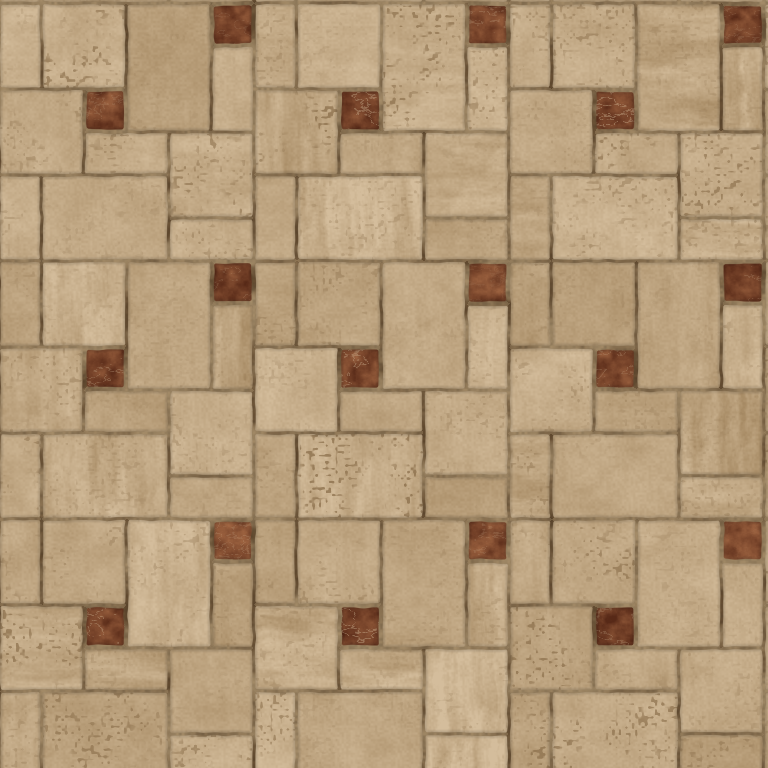
A Shadertoy shader for this texture:

```glsl
const vec2 REPEATS = vec2(3.012, 2.977);   // pattern blocks across and down
const vec2 SHIFT = vec2(0.024, -0.07);     // pattern offset, in grid units
const float UNITS = 6.0;                   // grid units per block side
const float JOINT = 0.036;                 // half joint width, in grid units
const float ACCENT_JOINT = 0.065;
const float CORNER = 0.05;
const float WOBBLE = 0.035;                // unevenness of tile edges
const float PIT_SCALE = 13.0;
const vec3 OCHRE = vec3(0.66, 0.55, 0.40);
const vec3 CREAM = vec3(0.83, 0.74, 0.61);
const vec3 PIT = vec3(0.54, 0.43, 0.29);
const vec3 GROUT = vec3(0.60, 0.51, 0.38);
const vec3 SHADOW = vec3(0.36, 0.27, 0.17);
const vec3 RUST_DARK = vec3(0.34, 0.16, 0.09);
const vec3 RUST_LIGHT = vec3(0.63, 0.40, 0.26);

// Tiles of one block: left, top, width, height; unit squares are accents
const int TILE_COUNT = 12;
const vec4 TILES[TILE_COUNT] = vec4[TILE_COUNT](
    vec4(0, 0, 1, 2), vec4(1, 0, 2, 2), vec4(3, 0, 2, 3), vec4(5, 0, 1, 1),
    vec4(5, 1, 1, 2), vec4(0, 2, 2, 2), vec4(2, 2, 1, 1), vec4(2, 3, 2, 1),
    vec4(4, 3, 2, 2), vec4(0, 4, 1, 2), vec4(1, 4, 3, 2), vec4(4, 5, 2, 1));

float hash(vec2 p) {
    return fract(sin(dot(p, vec2(127.1, 311.7))) * 43758.5453);
}

float noise(vec2 p) {
    vec2 i = floor(p), f = fract(p);
    f = f * f * (3.0 - 2.0 * f);
    return mix(mix(hash(i), hash(i + vec2(1, 0)), f.x),
               mix(hash(i + vec2(0, 1)), hash(i + vec2(1, 1)), f.x), f.y);
}

float fbm(vec2 p) {
    float sum = 0.0, amp = 0.53;
    for (int i = 0; i < 4; i++) {
        sum += amp * noise(p);
        p = p * 2.03 + 17.3;
        amp *= 0.5;
    }
    return sum;
}

float roundBox(vec2 p, vec2 halfSize) {
    vec2 d = abs(p) - halfSize + CORNER;
    return length(max(d, 0.0)) + min(max(d.x, d.y), 0.0) - CORNER;
}

// Travertine: tone, clouds, strata and pits vary with the tile
vec3 stone(vec2 p, vec2 id) {
    float tone = hash(id + 3.1);
    float banding = smoothstep(0.5, 1.0, hash(id + 7.7));
    float pitting = mix(0.2, 1.0, pow(hash(id + 11.3), 2.0));
    vec2 q = p + 40.0 * vec2(hash(id), hash(id + 5.3));
    vec2 along = hash(id + 9.9) > 0.5 ? q : q.yx;
    float cloud = fbm(q * 1.6);
    float strata = fbm(along * vec2(4.5, 0.6) + cloud);
    float shade = 0.57 + 0.42 * (tone - 0.5) + 0.5 * (cloud - 0.5);
    shade += (0.2 + 0.9 * banding) * (strata - 0.5);
    shade += 0.22 * (noise(q * 19.0) - 0.5);
    vec3 color = mix(OCHRE, CREAM, clamp(shade, 0.0, 1.0));
    float patches = smoothstep(0.35, 0.65, fbm(q * 1.3 + 8.0));
    float pits = smoothstep(0.64, 0.86, noise(q * PIT_SCALE));
    return mix(color, PIT, 0.75 * pits * pitting * patches);
}

// Rust accent with a few pale veins
vec3 accent(vec2 p, vec2 id) {
    vec2 q = p + 30.0 * vec2(hash(id), hash(id + 5.3));
    float shade = 0.2 + 0.5 * hash(id + 2.7) + 1.1 * (fbm(q * 4.0) - 0.5);
    vec3 color = mix(RUST_DARK, RUST_LIGHT, clamp(shade, 0.0, 1.0));
    float vein = 1.0 - smoothstep(0.0, 0.035, abs(fbm(q * vec2(2.5, 5.0)) - 0.62));
    return mix(color, CREAM, 0.4 * vein * hash(id + 6.1));
}

void mainImage(out vec4 fragColor, in vec2 fragCoord) {
    vec2 uv = fragCoord / iResolution.xy;
    vec2 grid = vec2(uv.x, 1.0 - uv.y) * REPEATS * UNITS + SHIFT;
    float pixel = REPEATS.y * UNITS / iResolution.y;
    vec2 uneven = vec2(noise(grid * 4.0), noise(grid * 4.0 + 31.7)) - 0.5;
    vec2 warped = grid + WOBBLE * uneven;
    vec2 block = floor(warped / UNITS);
    vec2 local = warped - block * UNITS;

    // Nearest tile in the block
    float dist = 1e3;
    vec4 tile = TILES[0];
    for (int i = 0; i < TILE_COUNT; i++) {
        vec4 t = TILES[i];
        float gap = t.z * t.w < 1.5 ? ACCENT_JOINT : JOINT;
        float d = roundBox(local - t.xy - 0.5 * t.zw, 0.5 * t.zw - gap);
        if (d < dist) {
            dist = d;
            tile = t;
        }
    }
    bool isAccent = tile.z * tile.w < 1.5;
    vec2 id = block * UNITS + tile.xy;
    vec3 face = isAccent ? accent(grid, id) : stone(grid, id);
    face *= mix(0.88, 1.0, smoothstep(0.0, 0.09, -dist));

    // Joints: upright ones are in deeper shade
    vec2 side = abs(local - tile.xy - 0.5 * tile.zw) - 0.5 * tile.zw;
    float depth = side.x > side.y ? 0.95 : 0.5;
    float shadow = depth * smoothstep(0.25, 0.8, fbm(grid * 1.7 + 4.0));
    vec3 joint = mix(GROUT, SHADOW, shadow) * (0.92 + 0.16 * noise(grid * 15.0));

    float cover = smoothstep(-0.7 * pixel, 0.7 * pixel, dist);
    fragColor = vec4(mix(face, joint, cover), 1.0);
}
```
